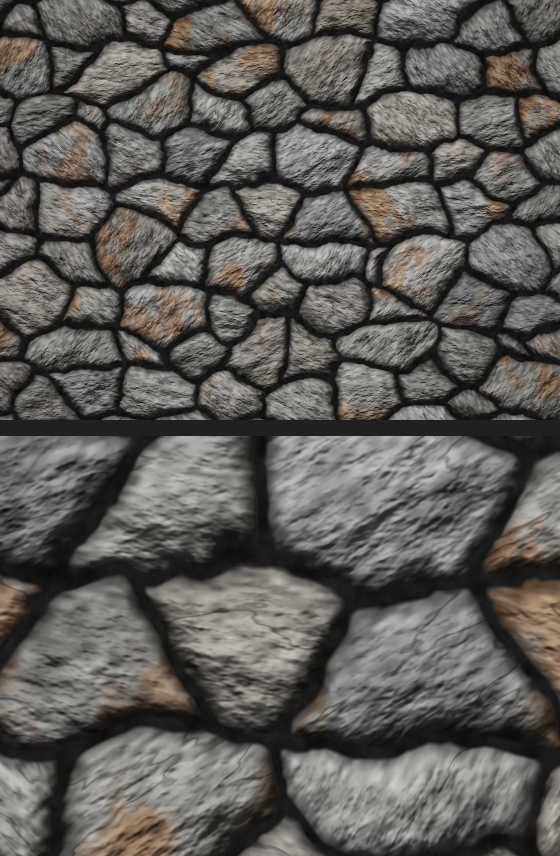
Top, the full canvas; bottom, a detail of the centre.
This texture is drawn by a Shadertoy shader. Its source:

```glsl
const vec2 CELL = vec2(0.152, 0.111);      // mean stone width and height
const float JITTER = 0.74;
const float SIZE_SPREAD = 0.40;            // how much big stones crowd small ones
const float CORNER = 0.0034;               // corner rounding
const float JOINT = 0.0036;                // half width of the joints
const float BULGE = 0.015;
const float BULGE_REACH = 0.011;
const float RELIEF = 0.036;
const float FACET_SLOPE = 0.20;
const float SLOPE_STEP = 0.0016;
const float OCTAVE_GAIN = 0.56;
const vec3 LIGHT = vec3(-0.18, 0.62, 0.76);
const vec3 STONE_COOL = vec3(0.79, 0.80, 0.79);
const vec3 STONE_WARM = vec3(0.84, 0.81, 0.75);
const vec3 RUST = vec3(1.06, 0.75, 0.55);
const vec3 MORTAR = vec3(0.080, 0.083, 0.085);

struct Stone { float edge; vec2 site; vec2 id; };

float hash(vec2 p) {
    vec3 q = fract(p.xyx * 0.1031);
    q += dot(q, q.yzx + 33.33);
    return fract((q.x + q.y) * q.z);
}

vec2 hash2(vec2 p) {
    return vec2(hash(p + 17.3), hash(p + 71.9));
}

mat2 rotation(float a) {
    return mat2(cos(a), sin(a), -sin(a), cos(a));
}

float noise(vec2 p) {
    vec2 i = floor(p), f = fract(p);
    f = f * f * (3.0 - 2.0 * f);
    return mix(mix(hash(i), hash(i + vec2(1, 0)), f.x),
               mix(hash(i + vec2(0, 1)), hash(i + vec2(1, 1)), f.x), f.y);
}

float fbm(vec2 p) {
    float sum = 0.0, amp = 1.0, total = 0.0;
    for (int i = 0; i < 5; i++) {
        sum += amp * noise(p);
        total += amp;
        p = rotation(0.6) * p * 2.03 + 9.7;
        amp *= OCTAVE_GAIN;
    }
    return sum / total;
}

// Stone centre in cell units; odd rows are shifted like masonry
vec2 siteOf(vec2 id) {
    return id + 0.5 + (hash2(id) - 0.5) * JITTER + vec2(0.5 * mod(id.y, 2.0), 0.0);
}

float powerDistance(vec2 q, vec2 id) {
    vec2 d = q - siteOf(id);
    return dot(d, d) - SIZE_SPREAD * hash(id + 5.5);
}

// Weighted Voronoi cell with rounded corners
Stone stoneAt(vec2 p) {
    p += 0.034 * (vec2(noise(p * 11.0), noise(p * 11.0 + 40.0)) - 0.5);
    p += 0.010 * (vec2(noise(p * 38.0), noise(p * 38.0 + 80.0)) - 0.5);
    p += 0.003 * (vec2(noise(p * 120.0), noise(p * 120.0 + 30.0)) - 0.5);
    vec2 q = p / CELL, base = floor(q), best = base;
    float nearest = 1e3;
    for (int k = 0; k < 25; k++) {
        vec2 id = base + vec2(k % 5 - 2, k / 5 - 2);
        float d = powerDistance(q, id);
        if (d < nearest) { nearest = d; best = id; }
    }
    vec2 site = siteOf(best);
    float sum = 0.0;
    for (int k = 0; k < 25; k++) {
        vec2 id = base + vec2(k % 5 - 2, k / 5 - 2);
        if (id == best) continue;
        float gap = powerDistance(q, id) - nearest;
        sum += exp(-gap / (2.0 * length((siteOf(id) - site) / CELL)) / CORNER);
    }
    return Stone(-CORNER * log(sum + 1e-20), site * CELL, best);
}

// Grain runs along its own direction on every stone
vec2 grainSpace(vec2 p, Stone s) {
    float angle = (hash(s.id + 3.1) - 0.5) * 2.2;
    return rotation(angle) * (p - s.site) * vec2(0.65, 1.25) + s.id * 3.7;
}

float heightAt(vec2 p) {
    Stone s = stoneAt(p);
    float inside = max(s.edge - JOINT, 0.0);
    float body = 1.0 - exp(-inside / BULGE_REACH);
    vec2 crease = rotation(6.283 * hash(s.id + 8.2)) * vec2(1, 0);
    float facet = abs(dot(p - s.site, crease) - 0.03 * (hash(s.id + 2.4) - 0.5));
    float rough = fbm(grainSpace(p, s) * 20.0);
    return BULGE * body + body * (RELIEF * rough - FACET_SLOPE * facet);
}

void mainImage(out vec4 fragColor, in vec2 fragCoord) {
    vec2 p = fragCoord / iResolution.y;
    Stone s = stoneAt(p);
    vec2 grain = grainSpace(p, s);

    // Surface light
    float h = heightAt(p);
    vec2 slope = vec2(heightAt(p + vec2(SLOPE_STEP, 0)), heightAt(p + vec2(0, SLOPE_STEP))) - h;
    vec3 normal = normalize(vec3(-slope / SLOPE_STEP, 1.0));
    float light = 0.16 + 0.76 * max(dot(normal, normalize(LIGHT)), 0.0);

    // Stone tint, mottling, cracks and rust stains
    vec3 stone = mix(STONE_COOL, STONE_WARM, hash(s.id + 6.6));
    stone *= mix(0.76, 1.06, hash(s.id + 1.7));
    stone *= 0.60 + 0.80 * fbm(grain * 40.0 + 20.0);
    stone *= 0.66 + 0.68 * noise(grain * vec2(130.0, 190.0));
    float crack = abs(fbm(grain * vec2(9.0, 14.0) + 60.0) - 0.5);
    stone *= mix(0.62, 1.0, smoothstep(0.0, 0.022, crack));
    float stain = smoothstep(0.50, 0.68, fbm(p * vec2(15.0, 10.0) + s.id * 1.9));
    stain *= smoothstep(0.35, 0.75, hash(s.id + 9.4));
    stone *= mix(vec3(1.0), RUST, stain * 0.9);

    // Joints, contact shadow and soft highlights
    float shade = mix(0.50, 1.0, smoothstep(JOINT, JOINT + 0.016, s.edge));
    vec3 lit = 0.9 * (1.0 - exp(-1.5 * stone * light * shade));
    vec3 mortar = MORTAR * (0.25 + 1.5 * fbm(p * 75.0));
    float mask = smoothstep(JOINT - 0.001, JOINT + 0.0035, s.edge);
    vec3 color = mix(mortar, lit, mask);

    vec2 fromCentre = p - 0.5 * iResolution.xy / iResolution.y;
    color *= 1.08 - 0.30 * dot(fromCentre, fromCentre);
    fragColor = vec4(clamp(color, 0.0, 1.0), 1.0);
}
```
